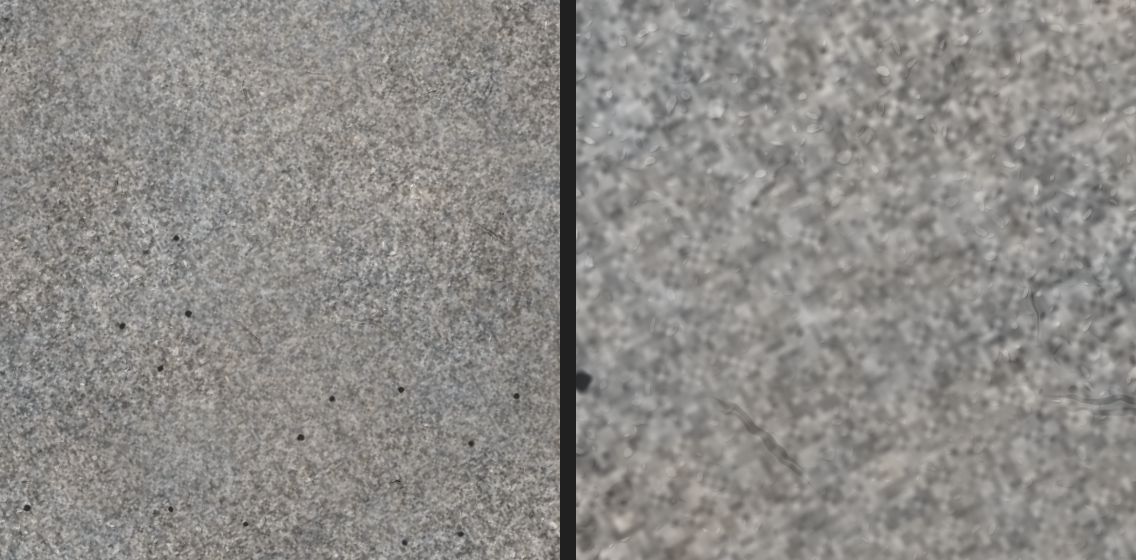
Left, the full canvas; right, a detail of the centre.
Write a three.js fragment shader that draws this texture.

```glsl
// Weathered grey concrete: fine grain over cloudy patches of smooth and rough ground.
// Rough patches carry scattered angular chips with small shadows; a few dark
// twigs and round pits lie on top. All scatter comes from hashed grid cells.
#define BASE_TONE 0.545
#define GRAIN_CONTRAST 0.25
#define CHIP_CONTRAST 0.17
#define CHIP_CELLS 52.0
#define CHIP_LEAN 0.6
#define SHADOW_DEPTH 0.55
#define CLOUD_CONTRAST 0.07
#define TWIG_CELLS 11.0
#define PIT_CELLS 8.0
#define PIT_RADIUS 0.046
#define STONE_TINT vec3(1.015, 1.0, 0.981)

varying vec2 vUv;

vec4 hash4(vec2 cell) {
  vec4 h = fract(cell.xyxy * vec4(0.1031, 0.1030, 0.0973, 0.1099));
  h += dot(h, h.wzxy + 33.33);
  return fract((h.xxyz + h.yzzw) * h.zywx);
}

// Value noise, centred on zero
float noise(vec2 p) {
  vec2 cell = floor(p);
  vec2 f = fract(p);
  f = f * f * (3.0 - 2.0 * f);
  float low = mix(hash4(cell).x, hash4(cell + vec2(1.0, 0.0)).x, f.x);
  float high = mix(hash4(cell + vec2(0.0, 1.0)).x, hash4(cell + 1.0).x, f.x);
  return mix(low, high, f.y) - 0.5;
}

mat2 rotation(float angle) {
  float c = cos(angle);
  float s = sin(angle);
  return mat2(c, -s, s, c);
}

// Distance to a skewed, corner-cut block
float blockDistance(vec2 d, mat2 turn, float stretch, float skew, float size) {
  d = turn * d;
  d.y *= stretch;
  d.x += d.y * skew;
  d = abs(d);
  return max(max(d.x, d.y), 0.72 * (d.x + d.y)) - size;
}

// Signed tone of scattered chips, each with a shadow at its lower right
float chips(vec2 uv, float cells, float share, float stretch, float seed) {
  vec2 p = uv * cells + seed;
  vec2 home = floor(p);
  float tone = 0.0;
  for (int j = -1; j <= 1; j++) {
    for (int i = -1; i <= 1; i++) {
      vec2 cell = home + vec2(float(i), float(j));
      vec4 place = hash4(cell);
      vec4 shape = hash4(cell + 71.0);
      vec2 d = p - cell - mix(vec2(0.15), vec2(0.85), place.xy);
      mat2 turn = rotation(CHIP_LEAN + (place.z - 0.5) * 2.6);
      float size = mix(0.13, 0.42, shape.x * shape.x);
      float skew = shape.y - 0.5;
      float longness = stretch * mix(0.7, 1.5, shape.z);
      float present = step(place.w, share);
      float body = blockDistance(d, turn, longness, skew, size);
      float shade = blockDistance(d + vec2(-0.07, 0.1), turn, longness, skew, size);
      tone = mix(tone, -SHADOW_DEPTH, 0.8 * present * smoothstep(0.12, -0.1, shade));
      tone = mix(tone, mix(-0.7, 1.0, shape.w), present * smoothstep(0.08, -0.08, body));
    }
  }
  return tone;
}

// Coverage of sparse round pits, more common low on the slab
float pits(vec2 uv) {
  vec2 p = uv * PIT_CELLS;
  vec2 cell = floor(p);
  vec4 h = hash4(cell + 19.0);
  vec2 d = p - cell - mix(vec2(0.2), vec2(0.8), h.xy);
  float wobble = 0.02 * noise(uv * 190.0);
  float share = mix(0.3, 0.02, smoothstep(0.35, 0.7, uv.y));
  float radius = PIT_RADIUS * mix(0.75, 1.1, h.z);
  return step(h.w, share) * smoothstep(0.02, -0.02, length(d) + wobble - radius);
}

void main() {
  vec2 uv = vUv;
  vec2 tilted = rotation(0.5) * uv;

  // Large patches decide how rough the ground is
  float cloud = noise(tilted * 4.0 + 7.0) + 0.5 * noise(uv * 9.0 + 31.0);
  float patches = noise(tilted * 5.0 + 53.0) + 0.6 * noise(uv * 13.0 + 11.0);
  float rough = smoothstep(-0.3, 0.3, patches + 0.3 * (0.55 - uv.y));

  // Layered grain
  float grain = 0.9 * noise(tilted * 235.0 + 3.0);
  grain += 0.65 * noise(rotation(1.1) * uv * 125.0 + 17.0);
  grain += 0.3 * noise(tilted * 62.0 + 41.0);
  float tone = BASE_TONE + CLOUD_CONTRAST * cloud;
  tone += GRAIN_CONTRAST * mix(0.85, 1.15, rough) * grain;

  // Chips with ragged edges, large ones mostly on rough ground
  vec2 ragged = uv + 0.004 * vec2(noise(uv * 140.0), noise(uv * 140.0 + 90.0));
  float large = chips(ragged, CHIP_CELLS, 0.6, 1.6, 5.0);
  float small = chips(ragged, CHIP_CELLS * 2.1, 0.6, 1.4, 137.0);
  tone += CHIP_CONTRAST * (mix(0.12, 0.9, rough) * large + mix(0.3, 0.7, rough) * small);

  // Twigs and pits
  vec2 bent = ragged + 0.012 * noise(uv * 30.0 + 23.0);
  tone -= 0.2 * abs(chips(bent, TWIG_CELLS, 0.13, 11.0, 211.0));
  tone = mix(tone, 0.14, 0.9 * pits(uv));

  // Faint warm and cool stains
  float warmth = 0.03 * noise(uv * 6.0 + 61.0) + 0.025 * noise(tilted * 45.0 + 29.0);
  vec3 color = tone * STONE_TINT + warmth * vec3(0.7, 0.0, -0.7);
  gl_FragColor = vec4(clamp(color, 0.0, 1.0), 1.0);
}
```
